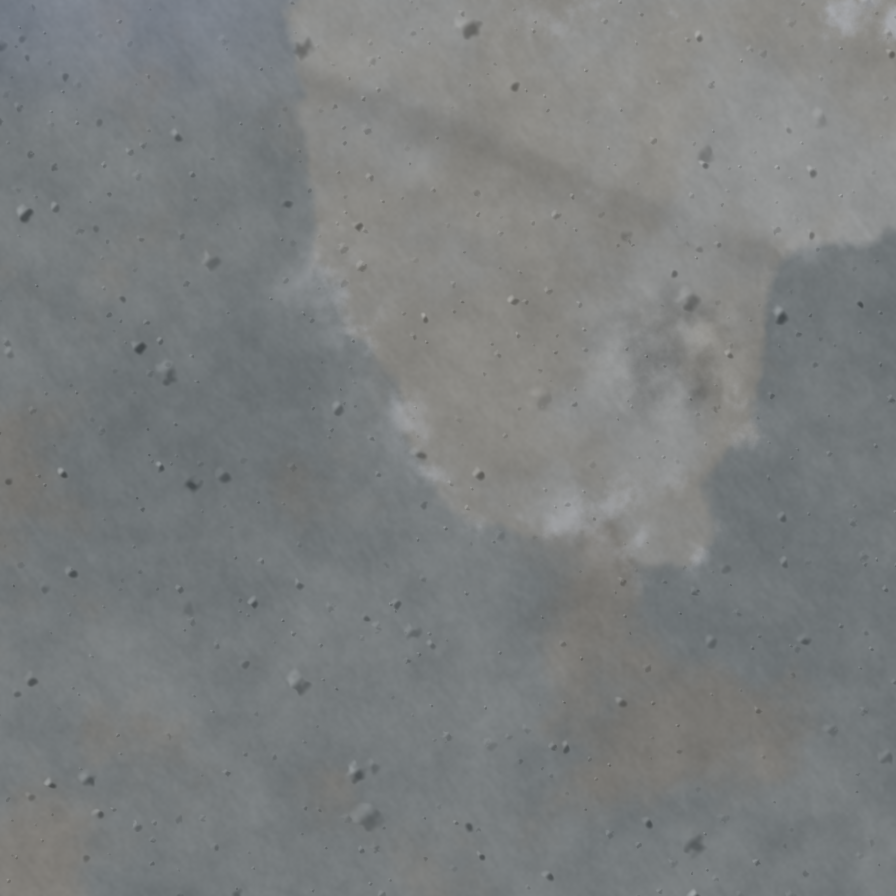
Give the GLSL for this texture, as a WebGL 1 fragment shader.

```glsl
precision highp float;
uniform vec2 u_resolution;

#define FLOOR_DARK vec3(0.425, 0.448, 0.458)
#define FLOOR_LIGHT vec3(0.480, 0.498, 0.504)
#define PATCH_WARM vec3(0.530, 0.525, 0.508)
#define PATCH_COOL vec3(0.545, 0.552, 0.552)
#define CHALK vec3(0.645, 0.655, 0.675)
#define RUST vec3(0.030, 0.002, -0.022)
#define BLUE_SHEEN vec3(0.010, 0.018, 0.050)
#define GRAIN 0.035
#define EDGE_WARP 0.055
#define PIT_DENSITY 0.30

float hash(vec2 p) {
  vec3 q = fract(vec3(p.xyx) * 0.1031);
  q += dot(q, q.yzx + 33.33);
  return fract((q.x + q.y) * q.z);
}

float noise(vec2 p) {
  vec2 i = floor(p), f = fract(p);
  f = f * f * (3.0 - 2.0 * f);
  return mix(mix(hash(i), hash(i + vec2(1.0, 0.0)), f.x),
             mix(hash(i + vec2(0.0, 1.0)), hash(i + 1.0), f.x), f.y);
}

float fbm(vec2 p) {
  float sum = 0.0, amp = 0.5;
  for (int i = 0; i < 5; i++) {
    sum += amp * noise(p);
    p = mat2(0.8, 0.6, -0.6, 0.8) * p * 2.03 + 17.3;
    amp *= 0.5;
  }
  return sum / 0.96875;
}

float ellipse(vec2 p, vec2 r) {
  return (length(p / r) - 1.0) * min(r.x, r.y);
}

float box(vec2 p, vec2 halfSize) {
  vec2 d = abs(p) - halfSize;
  return length(max(d, 0.0)) + min(max(d.x, d.y), 0.0);
}

float smoothMin(float a, float b, float k) {
  float h = max(k - abs(a - b), 0.0) / k;
  return min(a, b) - h * h * k * 0.25;
}

// Signed distance to the worn patch: upper slab, rounded body and a lower lobe
float patchDistance(vec2 p) {
  p += EDGE_WARP * (vec2(fbm(p * 9.0), fbm(p * 9.0 + 40.0)) - 0.5) * 2.0;
  float slab = box(p - vec2(0.85, 0.96 + 0.05 * p.x), vec2(0.50, 0.28));
  float body = ellipse(p - vec2(0.635, 0.645), vec2(0.235, 0.245));
  float lobe = ellipse(p - vec2(0.745, 0.405), vec2(0.055, 0.060));
  return smoothMin(smoothMin(slab, body, 0.05), lobe, 0.04);
}

// Scattered pits: x is the dark hollow, y the lit rim beside it
vec2 pits(vec2 p, float cells) {
  vec2 g = p * cells, id = floor(g), result = vec2(0.0);
  for (int j = -1; j <= 1; j++) {
    for (int i = -1; i <= 1; i++) {
      vec2 c = id + vec2(float(i), float(j));
      float present = step(hash(c + 7.1), PIT_DENSITY);
      vec2 d = g - c - vec2(hash(c + 1.7), hash(c + 9.2));
      float r = mix(0.07, 0.19, pow(hash(c + 4.4), 3.0));
      d += (noise(g * 7.0) - 0.5) * r;
      float strength = present * mix(0.3, 1.0, hash(c + 21.0));
      float hollow = 1.0 - smoothstep(0.3 * r, 1.3 * r, length(d));
      float rim = 1.0 - smoothstep(0.2 * r, 1.2 * r, length(d - vec2(-0.9, 0.9) * r));
      result = max(result, strength * vec2(hollow, rim * hash(c + 13.0)));
    }
  }
  return result;
}

void main() {
  vec2 uv = gl_FragCoord.xy / u_resolution;
  float broad = fbm(uv * 4.0 + 3.0);
  float mottle = fbm(uv * 15.0 + 11.0);
  float crumbs = fbm(uv * 32.0 + 5.0);

  // Grey floor with faint rust and a blue upper left corner
  float tone = smoothstep(0.30, 0.72, 0.6 * broad + 0.4 * mottle);
  vec3 color = mix(FLOOR_DARK, FLOOR_LIGHT, tone);
  color += RUST * smoothstep(0.50, 0.75, fbm(uv * 6.0 + 71.0));
  color += BLUE_SHEEN * smoothstep(0.82, 1.0, uv.y) * (1.0 - smoothstep(0.2, 0.45, uv.x));

  // Warm patch, crossed by a soft sloping crease
  float d = patchDistance(uv);
  float inside = 1.0 - smoothstep(-0.012, 0.008, d);
  vec3 worn = mix(PATCH_WARM, PATCH_COOL, smoothstep(0.35, 0.65, fbm(uv * 7.0 + 23.0)));
  worn += 0.06 * (mottle - 0.5);
  float crease = uv.y - 1.06 + 0.39 * uv.x + 0.02 * (mottle - 0.5);
  worn -= 0.035 * exp(-pow((crease + 0.015) / 0.025, 2.0));
  worn += 0.018 * smoothstep(-0.005, 0.015, crease);
  color = mix(color, worn, inside);

  // Chalky blotches at upper right and flakes along the lower rim
  float corner = smoothstep(0.48, 0.75, uv.x) * smoothstep(0.74, 0.84, uv.y);
  float blotch = smoothstep(0.52, 0.66, 0.65 * fbm(uv * 8.0 + 31.0) + 0.35 * crumbs);
  float rimBand = exp(-pow((d + 0.008) / 0.022, 2.0)) * (1.0 - smoothstep(0.65, 0.8, uv.y));
  float flakes = rimBand * smoothstep(0.48, 0.68, 0.5 * crumbs + 0.5 * mottle);
  color = mix(color, CHALK, max(0.85 * corner * blotch, 0.6 * flakes));

  // Rough hollow near the right of the patch
  float rough = 1.0 - smoothstep(0.3, 1.0, length((uv - vec2(0.75, 0.60)) / vec2(0.13, 0.10)));
  color += rough * 0.22 * (crumbs - 0.53);

  // Pits in two sizes, then fine slanted grain
  vec2 pit = max(pits(uv, 17.0), 0.55 * pits(uv + 3.7, 42.0));
  color -= 0.17 * pit.x;
  color += 0.16 * pit.y;
  vec2 slant = mat2(0.8, -0.6, 0.6, 0.8) * uv;
  float grain = 0.6 * noise(slant * vec2(170.0, 95.0)) + 0.4 * noise(uv * 240.0);
  color += GRAIN * (grain - 0.5) + 0.05 * (crumbs - 0.5);

  gl_FragColor = vec4(clamp(color, 0.0, 1.0), 1.0);
}
```
